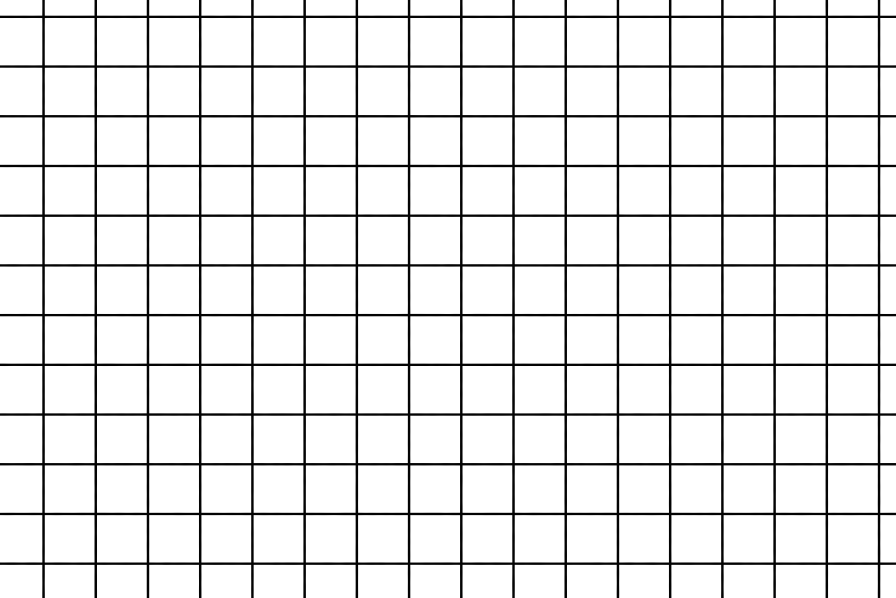
Reproduce this pattern procedurally as a Shadertoy shader.

```glsl
// Draws a plain grid of thin black lines on white, with faintly uneven ink edges.

const vec3 PAPER = vec3(1.0);
const vec3 INK = vec3(0.01);

// Grid layout as fractions of the canvas, measured from the lower left
const vec2 PITCH = vec2(0.05828, 0.08313);
const vec2 FIRST_LINE = vec2(0.0486, 0.0574);

// Line widths in canvas heights: vertical lines, horizontal lines
const vec2 LINE_WIDTH = vec2(0.0041, 0.0039);
const float EDGE_WEAR = 0.06;
const float WEAR_SCALE = 60.0;

vec2 hashGradient(vec2 cell) {
    vec2 p = fract(cell * vec2(0.1031, 0.1137));
    p += dot(p, p.yx + 33.33);
    float angle = 6.28319 * fract((p.x + p.y) * p.x);
    return vec2(cos(angle), sin(angle));
}

float gradientNoise(vec2 p) {
    vec2 i = floor(p);
    vec2 f = fract(p);
    vec2 u = f * f * f * (f * (f * 6.0 - 15.0) + 10.0);
    float a = dot(hashGradient(i), f);
    float b = dot(hashGradient(i + vec2(1, 0)), f - vec2(1, 0));
    float c = dot(hashGradient(i + vec2(0, 1)), f - vec2(0, 1));
    float d = dot(hashGradient(i + vec2(1, 1)), f - vec2(1, 1));
    return mix(mix(a, b, u.x), mix(c, d, u.x), u.y);
}

// Signed offset from the nearest line of a repeating set
float offsetToLine(float x, float first, float pitch) {
    return (fract((x - first) / pitch + 0.5) - 0.5) * pitch;
}

// Share of a pixel footprint covered by a line of the given width
float lineCoverage(float offset, float width, float pixel) {
    float high = min(offset + 0.5 * pixel, 0.5 * width);
    float low = max(offset - 0.5 * pixel, -0.5 * width);
    return clamp((high - low) / pixel, 0.0, 1.0);
}

void mainImage(out vec4 fragColor, in vec2 fragCoord) {
    float pixel = 1.0 / iResolution.y;
    float aspect = iResolution.x / iResolution.y;
    vec2 p = fragCoord * pixel;

    // Slight swelling and thinning along the lines
    vec2 width = LINE_WIDTH * (1.0 + EDGE_WEAR * gradientNoise(p * WEAR_SCALE));

    // Two crossing families of lines
    float vertical = lineCoverage(
        offsetToLine(p.x, FIRST_LINE.x * aspect, PITCH.x * aspect), width.x, pixel);
    float horizontal = lineCoverage(
        offsetToLine(p.y, FIRST_LINE.y, PITCH.y), width.y, pixel);

    float ink = 1.0 - (1.0 - vertical) * (1.0 - horizontal);
    fragColor = vec4(mix(PAPER, INK, ink), 1.0);
}
```
